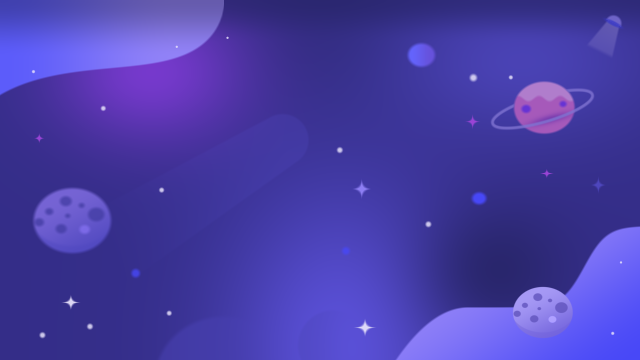
Reproduce this background procedurally as a Shadertoy shader.

```glsl
// Violet night sky with soft glows, wavy corner clouds, moons, a ringed planet and stars.
#define NIGHT vec3(.205, .178, .535)
#define DARK vec3(.15, .14, .4)
#define PURPLE vec3(.49, .23, .83)
#define INDIGO vec3(.31, .28, .75)
#define PERIWINKLE vec3(.37, .33, .88)
#define LILAC vec3(.57, .51, .97)
#define BLUE vec3(.28, .28, .97)
#define PINK vec3(.65, .35, .73)
#define MAGENTA vec3(.62, .27, .85)
#define WHITE vec3(.9, .88, .98)
#define BLUR .006

float glow(vec2 p, vec2 center, vec2 radius) {
    vec2 d = (p - center) / radius;
    return exp(-dot(d, d));
}

float inside(float d, float soft) {
    return 1. - smoothstep(-soft, soft, d);
}

float disc(vec2 p, vec2 center, vec2 radius, float soft) {
    return inside((length((p - center) / radius) - 1.) * min(radius.x, radius.y), soft);
}

float sparkle(vec2 p, vec2 center, float radius) {
    vec2 q = sqrt(abs(p - center) / radius);
    return 1. - smoothstep(.72, 1.2, q.x + q.y);
}

vec2 rotate(vec2 p, float a) {
    return vec2(cos(a) * p.x + sin(a) * p.y, cos(a) * p.y - sin(a) * p.x);
}

// Craters hold x, y and size in units of the moon radius
void moon(inout vec3 col, vec2 p, vec2 center, vec2 radius, vec3 light, vec3 shade, float soft) {
    const vec3 craters[7] = vec3[7](
        vec3(-.17, .6, .15), vec3(.62, .19, .21), vec3(-.29, -.25, .14), vec3(-.6, .28, .1),
        vec3(.24, .47, .07), vec3(-.12, .15, .06), vec3(-.86, -.05, .12));
    vec2 q = (p - center) / radius;
    float s = soft / radius.y;
    vec3 body = mix(light, shade, smoothstep(-.7, 1.2, q.x * .4 - q.y * .7));
    for (int i = 0; i < 7; i++)
        body = mix(body, shade * .86, .8 * disc(q, craters[i].xy, craters[i].zz, s));
    body = mix(body, light * 1.15, .7 * disc(q, vec2(.32, -.27), vec2(.13), s));
    body = mix(shade, body, .55 + .45 * disc(q, vec2(0, .22), vec2(1.12, 1), s));
    col = mix(col, body, disc(p, center, radius, soft));
}

vec3 background(vec2 p) {
    vec3 col = mix(NIGHT, DARK, .45 * glow(p, vec2(.92, .93), vec2(.25)));
    col = mix(col, PERIWINKLE, .9 * glow(p, vec2(.95, .04), vec2(.33, .45)));
    col = mix(col, DARK, .85 * glow(p, vec2(1.38, .25), vec2(.2, .19)));
    col = mix(col, INDIGO, .8 * glow(p, vec2(1.45, .83), vec2(.38, .22)));
    col = mix(col, PURPLE, .9 * glow(p, vec2(.42, .8), vec2(.27, .2)));
    col = mix(col, DARK, .6 * smoothstep(.88, 1., p.y));
    // Faint drifting band
    vec2 q = p - vec2(.785, .611), along = vec2(-.485, -.3);
    float t = clamp(dot(q, along) / dot(along, along), 0., 1.);
    float band = length(q - along * t) - mix(.072, .11, t);
    col = mix(col, INDIGO, .28 * (1. - t) * inside(band, .004));
    // Faint domes on the lower edge
    float dome = disc(p, vec2(.62, -.06), vec2(.19, .18), .008);
    col = mix(col, INDIGO, .4 * dome * (1. - smoothstep(.5, .75, p.x)));
    dome = disc(p, vec2(.926, .04), vec2(.098), .005);
    return mix(col, INDIGO, .55 * dome * (1. - smoothstep(.84, 1., p.x)));
}

void clouds(inout vec3 col, vec2 p) {
    // Upper left
    float t = min(p.x / .623, 1.);
    float edge = .819 - .083 * exp(-7. * p.x) + .184 * (1. - sqrt(max(0., 1. - pow(t, 6.))));
    vec3 tint = mix(vec3(.36, .36, .98), LILAC, smoothstep(0., .5, p.x));
    float d = edge - p.y;
    col = mix(col, tint * (1. - .3 * smoothstep(.84, 1., p.y)), inside(d, fwidth(d)));
    // Lower right
    float u = max((1.3 - p.x) / .2, 0.);
    d = p.y - .146 * (1. - u * u) - .226 / (1. + exp(-32. * (p.x - 1.623)));
    tint = mix(LILAC, BLUE, smoothstep(.05, .72, .75 * p.x - 1.1 * p.y - .625));
    col = mix(col, tint, inside(d, fwidth(d)));
}

void ringedPlanet(inout vec3 col, vec2 p) {
    vec2 q = (p - vec2(1.512, .701)) / vec2(.084, .072);
    vec3 body = mix(PINK, vec3(.69, .49, .8), smoothstep(.28, .42, q.y + .1 * sin(q.x * 9.)));
    body = mix(body, PURPLE * .8, .7 * glow(q, vec2(.2, .3 * q.x - .5), vec2(.7, .16)));
    float spots = disc(q, vec2(-.6, -.05), vec2(.15), .07) + disc(q, vec2(.62, .14), vec2(.11), .07);
    body = mix(body, vec3(.4, .2, .83), spots);
    float planet = inside((length(q) - 1.) * .072, .004);
    col = mix(col, body, planet);
    // Ring, hidden behind the upper half
    vec2 r = rotate(p - vec2(1.507, .697), .28), radius = vec2(.144, .036), n = r / radius;
    float k = length(n);
    float d = abs(k * (k - 1.) / max(length(n / radius), .001)) - .004;
    col = mix(col, vec3(.5, .45, .82), .8 * (1. - planet * step(0., r.y)) * inside(d, .003));
}

void lamp(inout vec3 col, vec2 p) {
    vec2 q = rotate(p - vec2(1.704, .935), -.46);
    float beam = inside(abs(q.x) - .018 + .24 * q.y, .004) * smoothstep(-.092, -.078, q.y);
    col = mix(col, vec3(.47, .43, .76), step(q.y, 0.) * beam * (.65 + 3.3 * q.y));
    col = mix(col, vec3(.43, .39, .78), disc(q, vec2(0), vec2(.022), .004) * step(0., q.y));
    col = mix(col, BLUE * .8, .8 * disc(q, vec2(0), vec2(.025, .006), .003));
}

void stars(inout vec3 col, vec2 p) {
    // Position and size
    const vec3 dots[14] = vec3[14](
        vec3(.093, .801, .004), vec3(.491, .87, .003), vec3(.632, .895, .003), vec3(.287, .699, .006),
        vec3(.944, .583, .007), vec3(1.19, .377, .007), vec3(1.315, .784, .009), vec3(1.419, .785, .005),
        vec3(.449, .472, .006), vec3(.47, .13, .006), vec3(.25, .093, .007), vec3(.118, .069, .007),
        vec3(1.702, .074, .004), vec3(1.725, .271, .003));
    const vec3 sparkles[7] = vec3[7](
        vec3(1.005, .475, .029), vec3(.197, .16, .024), vec3(1.014, .09, .028), vec3(.109, .616, .016),
        vec3(1.313, .662, .021), vec3(1.519, .518, .016), vec3(1.662, .486, .024));
    for (int i = 0; i < 14; i++)
        col = mix(col, WHITE, .85 * disc(p, dots[i].xy, dots[i].zz, dots[i].z * .6));
    for (int i = 0; i < 7; i++) {
        vec3 tint = i == 0 ? LILAC : i < 3 ? WHITE : i < 6 ? MAGENTA : INDIGO;
        col = mix(col, tint, .95 * sparkle(p, sparkles[i].xy, sparkles[i].z));
    }
}

void mainImage(out vec4 fragColor, in vec2 fragCoord) {
    vec2 p = fragCoord / iResolution.y;
    vec3 col = background(p);
    clouds(col, p);
    stars(col, p);
    // Blue balls
    vec3 ball = mix(vec3(.39, .39, .99), vec3(.4, .32, .86), smoothstep(1.14, 1.2, p.x));
    col = mix(col, ball, disc(p, vec2(1.171, .847), vec2(.037, .032), BLUR));
    col = mix(col, BLUE, disc(p, vec2(1.331, .449), vec2(.019, .016), BLUR));
    col = mix(col, BLUE, .8 * disc(p, vec2(.377, .241), vec2(.011), BLUR));
    col = mix(col, BLUE, .8 * disc(p, vec2(.961, .303), vec2(.01), BLUR));
    // Large bodies
    moon(col, p, vec2(.201, .387), vec2(.107, .09), vec3(.46, .39, .83), INDIGO, BLUR);
    moon(col, p, vec2(1.508, .132), vec2(.083, .071), vec3(.65, .6, .96), vec3(.44, .38, .86), .002);
    ringedPlanet(col, p);
    lamp(col, p);
    fragColor = vec4(col, 1);
}
```
